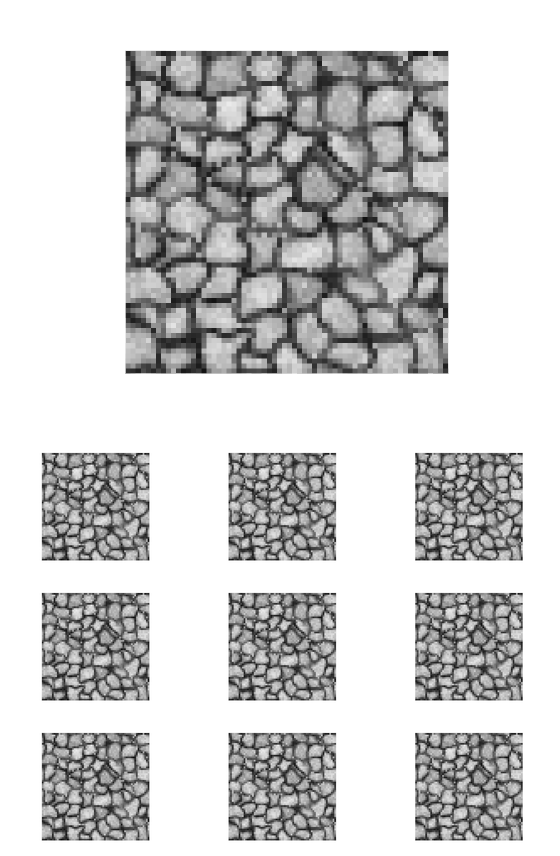
Top, the tile; bottom, the same tile 3 across and 3 down.
Reproduce this texture procedurally as a Shadertoy shader.

```glsl
const vec2 PATCH_CENTER = vec2(0.5124, 0.4948); // share of the canvas
const float PATCH_SIDE = 0.768;                // share of the height
const float TEXELS = 64.0;
const vec2 STONES = vec2(8.0, 9.0);            // stones per repeat
const float JITTER = 0.72;
const float SIZE_SPREAD = 1.5;                 // texels
const float WARP = 1.5;                        // texels
const float JOINT_WIDTH = 1.45;                // texels
const float JOINT_DARK = 0.13;
const float JOINT_LIGHT = 0.43;
const float STONE_DARK = 0.67;
const float STONE_LIGHT = 0.81;
const float GRAIN = 0.13;
const float MOTTLE = 0.14;
const float FLECK_SHARE = 0.035;
const float FLECK_GREY = 0.86;
const vec3 PAPER = vec3(1.0);

float hash(vec2 cell, int seed) {
    uvec2 c = uvec2(ivec2(cell));
    uint h = c.x * 1597u + c.y * 51749u + uint(seed) * 7919u;
    h = (h ^ (h >> 15)) * 73244475u;
    h = (h ^ (h >> 13)) * 73244475u;
    h ^= h >> 16;
    return float(h & 65535u) / 65535.0;
}

// Value noise that wraps after a whole number of cells
float wrapNoise(vec2 uv, float period, int seed) {
    vec2 p = uv * period;
    vec2 i = floor(p);
    vec2 f = smoothstep(0.0, 1.0, fract(p));
    vec2 a = mod(i, period);
    vec2 b = mod(i + 1.0, period);
    return mix(mix(hash(a, seed), hash(vec2(b.x, a.y), seed), f.x),
               mix(hash(vec2(a.x, b.y), seed), hash(b, seed), f.x), f.y);
}

// Blocky rounded distance, between a square and a circle
float blockLength(vec2 v) {
    v *= v;
    return sqrt(sqrt(dot(v, v)));
}

// Distance to the joint, stone tone and height inside the stone
vec3 nearestStone(vec2 uv) {
    vec2 pitch = TEXELS / STONES;
    vec2 p = uv * STONES;
    vec2 base = floor(p);
    float first = 1e3, second = 1e3, tone = 0.0, rise = 0.0;
    for (int y = -2; y <= 2; y++)
    for (int x = -2; x <= 2; x++) {
        vec2 cell = base + vec2(x, y);
        vec2 id = mod(cell, STONES);
        vec2 offset = vec2(hash(id, 1), hash(id, 2)) - 0.5;
        vec2 d = (p - cell - 0.5 - JITTER * offset) * pitch;
        float stretch = mix(0.84, 1.18, hash(id, 3));
        float dist = blockLength(d * vec2(stretch, 1.0 / stretch))
                   - SIZE_SPREAD * hash(id, 4);
        if (dist < first) {
            second = first;
            first = dist;
            tone = hash(id, 5);
            rise = d.y / pitch.y;
        } else {
            second = min(second, dist);
        }
    }
    return vec3(0.5 * (second - first), tone, rise);
}

float stoneGrey(vec2 texel) {
    texel = mod(texel, TEXELS);
    vec2 uv = (texel + 0.5) / TEXELS;

    // Uneven outlines
    vec2 bend = vec2(wrapNoise(uv, 16.0, 6), wrapNoise(uv, 16.0, 7)) - 0.5;
    vec3 stone = nearestStone(uv + 2.0 * WARP * bend / TEXELS);

    // Stone face
    float face = mix(STONE_DARK, STONE_LIGHT, stone.y) + 0.05 * stone.z;
    face += MOTTLE * (wrapNoise(uv, 21.0, 8) - 0.5);
    face += 0.05 * (smoothstep(1.0, 3.5, stone.x) - 0.5);

    // Joints of changing depth
    float depth = wrapNoise(uv, 13.0, 9);
    float joint = mix(JOINT_DARK, JOINT_LIGHT, depth * depth);
    float grey = mix(joint, face, smoothstep(0.0, JOINT_WIDTH, stone.x));

    // Grain and pale chips
    grey += GRAIN * (hash(texel, 10) - 0.5);
    float chip = step(1.0 - FLECK_SHARE, hash(texel, 11));
    return clamp(mix(grey, FLECK_GREY, 0.65 * chip), 0.06, 0.93);
}

void mainImage(out vec4 fragColor, in vec2 fragCoord) {
    vec2 center = PATCH_CENTER * iResolution.xy;
    float side = PATCH_SIDE * iResolution.y;
    vec2 fromCenter = fragCoord - center;

    // Four samples per pixel soften the texel borders
    float grey = 0.0;
    for (int k = 0; k < 4; k++) {
        vec2 shift = 0.5 * vec2(k & 1, k >> 1) - 0.25;
        vec2 uv = (fromCenter + shift) / side + 0.5;
        grey += 0.25 * stoneGrey(floor(uv * TEXELS));
    }

    // Square patch on plain paper
    vec2 edge = abs(fromCenter) - 0.5 * side;
    float inside = clamp(0.5 - max(edge.x, edge.y), 0.0, 1.0);
    fragColor = vec4(mix(PAPER, vec3(grey), inside), 1.0);
}
```
